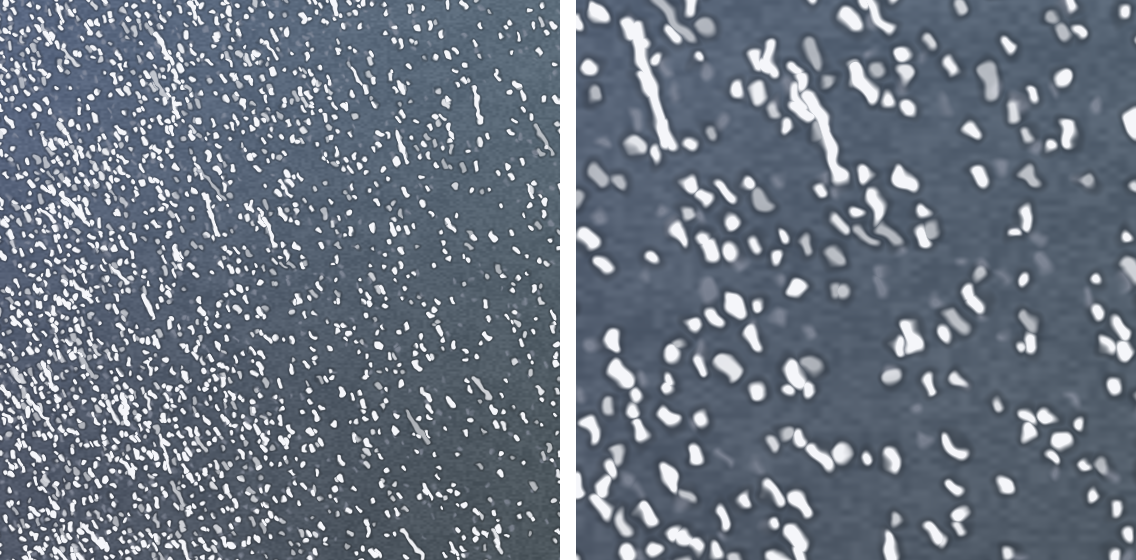
Left: the whole. Right: its middle third, enlarged.
Give the GLSL for this texture, as a WebGL 2 fragment shader.

```glsl
#version 300 es
precision highp float;

uniform vec2 u_resolution;
out vec4 fragColor;

const float TILT = 0.49;      // lean of the glints from vertical, in radians
const float SOFTNESS = 0.0019;

// Integer hash: three values in 0..1 per lattice cell
vec3 hash3(vec2 cell, uint seed) {
    uvec3 v = uvec3(ivec3(ivec2(cell), int(seed)));
    v = v * 1664525u + 1013904223u;
    v.x += v.y * v.z; v.y += v.z * v.x; v.z += v.x * v.y;
    v ^= v >> 16u;
    v.x += v.y * v.z; v.y += v.z * v.x; v.z += v.x * v.y;
    return vec3(v >> 8u) / 16777216.0;
}

float valueNoise(vec2 p, uint seed) {
    vec2 i = floor(p);
    vec2 f = fract(p);
    f = f * f * (3.0 - 2.0 * f);
    float low = mix(hash3(i, seed).x, hash3(i + vec2(1, 0), seed).x, f.x);
    float high = mix(hash3(i + vec2(0, 1), seed).x, hash3(i + vec2(1, 1), seed).x, f.x);
    return mix(low, high, f.y);
}

mat2 rotation(float angle) {
    float c = cos(angle), s = sin(angle);
    return mat2(c, s, -s, c);
}

float capsule(vec2 p, float halfLength, float radius) {
    p.y -= clamp(p.y, -halfLength, halfLength);
    return length(p) - radius;
}

// Share of cells that sparkle: dense on the left, thin at the lower right
float glintDensity(vec2 canvas, vec2 leaned) {
    float reach = canvas.x + 0.12 * (canvas.y - 0.5) * (1.0 - 2.0 * canvas.x);
    float base = mix(0.84, 0.24, smoothstep(0.0, 0.88, reach));
    float streaks = valueNoise(leaned * vec2(38.0, 13.0), 11u);
    float patches = valueNoise(canvas * 7.0, 12u);
    return base * (0.28 + 0.85 * streaks + 0.6 * patches);
}

// Scattered capsules: x is the light, y the distance to the nearest one
vec2 glintLayer(vec2 leaned, mat2 toCanvas, vec2 cellSize, vec2 lengths,
                vec2 radii, float share, float edge, uint seed) {
    vec2 home = floor(leaned / cellSize);
    vec2 result = vec2(0.0, 1.0);
    for (int y = -1; y <= 1; y++) {
        for (int x = -1; x <= 1; x++) {
            vec2 cell = home + vec2(x, y);
            vec3 place = hash3(cell, seed);
            vec3 form = hash3(cell, seed + 1u);
            vec2 center = (cell + 0.08 + 0.84 * place.xy) * cellSize;
            if (place.z > share * glintDensity(toCanvas * center, center)) continue;

            vec2 q = rotation((form.x - 0.5) * 0.7) * (leaned - center);
            float halfLength = mix(lengths.x, lengths.y, form.y * form.y);
            float radius = mix(radii.x, radii.y, form.z);
            float d = capsule(q, halfLength, radius);
            float shine = mix(0.6, 1.15, smoothstep(0.0, 0.45, fract(form.z * 7.0 + form.x)));
            result.x = max(result.x, shine * (1.0 - smoothstep(-edge, edge, d)));
            result.y = min(result.y, d);
        }
    }
    return result;
}

// Blue at the upper left, greenish grey at the lower right, with fine grain
vec3 waterColor(vec2 p) {
    vec3 bottom = mix(vec3(0.315, 0.345, 0.41), vec3(0.295, 0.335, 0.36), p.x);
    vec3 top = mix(vec3(0.35, 0.405, 0.51), vec3(0.355, 0.42, 0.475), p.x);
    vec3 water = mix(bottom, top, smoothstep(0.0, 1.0, p.y));
    float grain = valueNoise(p * vec2(170.0, 260.0), 21u) - 0.5;
    float swell = valueNoise(p * vec2(18.0, 30.0), 22u) - 0.5;
    return water + 0.065 * grain + 0.03 * swell;
}

void main() {
    vec2 p = gl_FragCoord.xy / u_resolution.y;
    float edge = max(SOFTNESS, 0.75 / u_resolution.y);
    mat2 toCanvas = rotation(TILT);
    vec2 leaned = transpose(toCanvas) * p;

    // Slight wobble keeps the outlines irregular
    vec2 wobble = vec2(valueNoise(leaned * 110.0, 31u), valueNoise(leaned * 110.0, 32u)) - 0.5;
    vec2 wavy = leaned + wobble * vec2(0.006, 0.004);

    vec2 grains = glintLayer(wavy, toCanvas, vec2(0.0125, 0.0165), vec2(0.0004, 0.0065),
                             vec2(0.0026, 0.0043), 0.82, edge, 41u);
    vec2 streaks = glintLayer(wavy, toCanvas, vec2(0.034, 0.075), vec2(0.007, 0.036),
                              vec2(0.0026, 0.0042), 0.36, edge, 51u);
    vec2 faint = glintLayer(wavy, toCanvas, vec2(0.015, 0.018), vec2(0.0, 0.004),
                            vec2(0.0018, 0.0036), 0.5, edge * 1.6, 61u);

    // Dark rims around the bright glints
    float nearest = min(grains.y, streaks.y);
    float rim = 1.0 - smoothstep(0.001, 0.006, nearest);
    vec3 color = waterColor(p) * (1.0 - 0.2 * rim);

    color = mix(color, vec3(0.58, 0.60, 0.66), 0.6 * min(faint.x, 1.0));
    float light = clamp(max(grains.x, streaks.x), 0.0, 1.0);
    color = mix(color, vec3(0.96, 0.965, 0.98), light);
    fragColor = vec4(color, 1.0);
}
```
